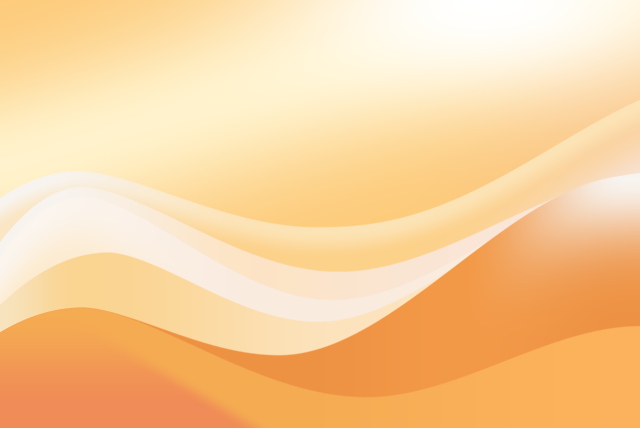
Reproduce this background procedurally as a Shadertoy shader.

```glsl
// Warm abstract backdrop: translucent silk ribbons sweep over a glowing amber sky.
// Every ribbon hangs below a curve eased through a crest, a trough and a peak;
// ribbons are painted from back to front, each with its own gradient.

#define FALL_SKEW 0.85
#define BAND_WIDTH 0.22
#define GLOW_CENTER vec2(0.76, 1.0)
#define GLOW_RADII vec2(0.30, 0.20)
#define AMBER vec3(0.99, 0.79, 0.47)
#define CREAM vec3(1.0, 0.95, 0.80)
#define PEARL vec3(0.97, 0.955, 0.94)
#define ROSE vec3(0.98, 0.90, 0.84)
#define ORANGE vec3(0.93, 0.57, 0.26)
#define EMBER vec3(0.94, 0.55, 0.34)

// Height of a curve that starts at startY, then eases crest -> trough -> peak
float wave(float x, float startY, vec2 crest, vec2 trough, vec2 peak, float riseSkew) {
    if (x < crest.x) {
        float away = 1.0 - x / crest.x;
        return mix(crest.y, startY, away * away);
    }
    bool falling = x < trough.x;
    vec2 a = falling ? crest : trough;
    vec2 b = falling ? trough : peak;
    float t = clamp((x - a.x) / (b.x - a.x), 0.0, 1.0);
    t = pow(t, falling ? FALL_SKEW : riseSkew);
    return mix(a.y, b.y, smoothstep(0.0, 1.0, t));
}

// Cover the colour wherever the depth below a curve is positive
vec3 paint(vec3 below, vec3 layer, float depth) {
    float edge = 1.0 / iResolution.y;
    return mix(below, layer, smoothstep(-edge, edge, depth));
}

// Amber sky with a slanted cream band and a white glow at the top
vec3 sky(vec2 p) {
    float offset = (p.y - 0.61 - 0.45 * p.x) / BAND_WIDTH;
    vec3 warm = mix(AMBER, vec3(0.98, 0.77, 0.52), smoothstep(0.6, 1.0, p.x));
    vec3 color = mix(warm, CREAM, exp(-offset * offset));
    vec2 g = (p - GLOW_CENTER) / GLOW_RADII;
    return mix(color, vec3(1.0), exp(-dot(g, g)));
}

void mainImage(out vec4 fragColor, in vec2 fragCoord) {
    vec2 p = fragCoord / iResolution.xy;
    float x = p.x;
    float leftSide = 1.0 - smoothstep(0.05, 0.42, x);
    float rightSide = smoothstep(0.62, 1.0, x);
    vec3 color = sky(p);

    // Veil: bright rim melting into gold
    float depth = wave(x, 0.537, vec2(0.124, 0.60), vec2(0.495, 0.469), vec2(1.12, 0.811), 1.2) - p.y;
    vec3 rim = mix(vec3(0.99, 0.89, 0.71), PEARL, leftSide);
    vec3 inner = mix(vec3(0.99, 0.82, 0.54), vec3(0.98, 0.90, 0.76), leftSide);
    inner = mix(inner, vec3(0.98, 0.83, 0.64), rightSide);
    vec3 veil = mix(rim, inner, smoothstep(0.01, 0.075, depth));
    veil = mix(veil, vec3(0.97, 0.89, 0.84), rightSide * smoothstep(0.06, 0.20, depth));
    color = paint(color, veil, depth);

    // Rose ribbon
    depth = wave(x, 0.434, vec2(0.13, 0.563), vec2(0.529, 0.365), vec2(1.04, 0.60), 1.0) - p.y;
    vec3 ribbon = mix(vec3(0.99, 0.89, 0.76), ROSE, smoothstep(0.3, 0.75, x));
    ribbon = mix(ribbon, PEARL, leftSide);
    color = paint(color, ribbon, depth);

    // Pearl ribbon, warming with depth on the left
    depth = wave(x, 0.40, vec2(0.13, 0.54), vec2(0.52, 0.299), vec2(1.03, 0.596), 1.0) - p.y;
    ribbon = mix(vec3(0.98, 0.92, 0.875), vec3(0.985, 0.96, 0.93), leftSide);
    ribbon = mix(ribbon, vec3(0.99, 0.92, 0.81), leftSide * smoothstep(0.02, 0.15, depth));
    color = paint(color, ribbon, depth);

    // Honey ribbon
    depth = wave(x, 0.287, vec2(0.17, 0.41), vec2(0.497, 0.248), vec2(1.015, 0.596), 1.0) - p.y;
    ribbon = mix(vec3(0.98, 0.83, 0.57), vec3(0.99, 0.89, 0.74), smoothstep(0.15, 0.55, x));
    ribbon = mix(ribbon, vec3(0.97, 0.89, 0.74), 1.0 - smoothstep(0.0, 0.12, x));
    ribbon = mix(ribbon, PEARL, smoothstep(0.6, 0.85, x));
    color = paint(color, ribbon, depth);

    // Orange body with a misty right shoulder
    depth = wave(x, 0.223, vec2(0.13, 0.281), vec2(0.436, 0.17), vec2(0.99, 0.59), 1.0) - p.y;
    float mist = smoothstep(0.72, 0.98, x) * exp(-pow(max(depth, 0.0) / 0.15, 2.0));
    vec3 body = mix(ORANGE, vec3(0.95, 0.60, 0.28), smoothstep(0.25, 0.0, abs(x - 0.72)));
    body = mix(body, PEARL, mist);
    color = paint(color, body, depth);

    // Front swell, reddening towards the lower left
    depth = wave(x, 0.223, vec2(0.13, 0.281), vec2(0.573, 0.072), vec2(1.0, 0.238), 1.0) - p.y;
    vec3 swell = mix(vec3(0.96, 0.67, 0.32), vec3(0.99, 0.70, 0.36), smoothstep(0.4, 1.0, x));
    float fold = 0.14 - 0.9 * (x - 0.26) - p.y;
    float heat = smoothstep(0.27, 0.05, p.y) * smoothstep(-0.01, 0.04, fold);
    swell = mix(swell, EMBER, heat);
    color = paint(color, swell, depth);

    fragColor = vec4(color, 1.0);
}
```
